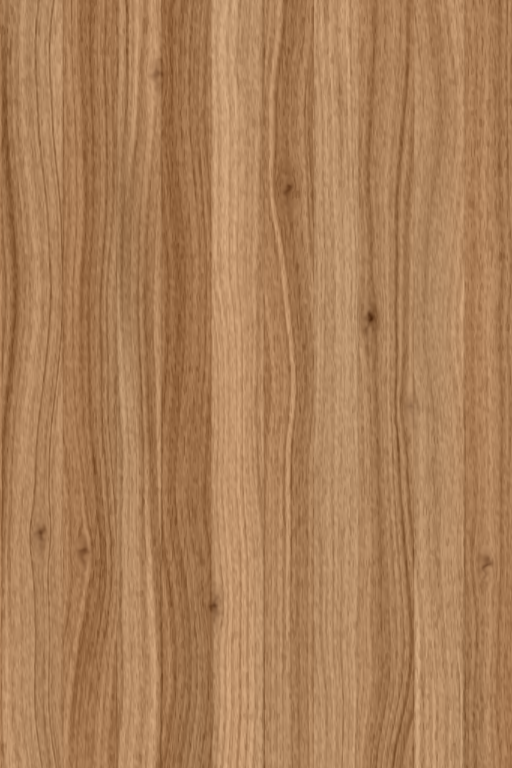
A Shadertoy shader for this texture:

```glsl
// Vertical walnut staves with wavy grain, fine pores and a few small knots.
#define STAVES 10.0
#define KNOTS 8
#define WAVE 0.055
#define RINGS 62.0
#define STAVE_CONTRAST 0.048
#define BAND_CONTRAST 0.095
#define LINE_CONTRAST 0.088
#define RING_DEPTH 0.085
#define VEIN_DEPTH 0.12
#define PORE_DEPTH 0.06
#define FIBRE_CONTRAST 0.08
#define WOOD vec3(0.694, 0.526, 0.373)

float hash(vec2 p) {
    vec3 q = fract(p.xyx * 0.1031);
    q += dot(q, q.yzx + 33.33);
    return fract((q.x + q.y) * q.z);
}

float noise(vec2 p) {
    vec2 cell = floor(p), f = fract(p);
    f = f * f * (3.0 - 2.0 * f);
    float low = mix(hash(cell), hash(cell + vec2(1, 0)), f.x);
    float high = mix(hash(cell + vec2(0, 1)), hash(cell + vec2(1, 1)), f.x);
    return mix(low, high, f.y);
}

// Signed noise, centred on zero.
float ripple(vec2 p) { return noise(p) - 0.5; }

// Brightness offset of one stave; pale and dark staves alternate.
float staveTone(vec2 p, float id) {
    float seed = hash(vec2(id + 20.0, 7.0));
    float pale = mod(id, 2.0);
    float x = p.x + 2.0 + seed * 5.0;
    float y = p.y + seed * 30.0;

    // Grain coordinate: bends slowly along the stave.
    float g = x + WAVE * ripple(vec2(x * 5.0, y * 2.6));
    g += 0.18 * WAVE * ripple(vec2(x * 8.0, y * 7.0));

    float tone = STAVE_CONTRAST * (pale - 0.5) + 0.03 * (seed - 0.5);
    tone += BAND_CONTRAST * ripple(vec2(g * 38.0, y * 0.35));
    tone += 0.05 * ripple(vec2(g * 66.0, y * 0.5 + 17.0));
    tone += 0.05 * ripple(vec2(g * 13.0, y * 0.7));
    tone += LINE_CONTRAST * ripple(vec2(g * 135.0, y * 0.7));
    tone += 0.75 * LINE_CONTRAST * ripple(vec2(g * 230.0, y * 2.0));

    // Growth rings: slow darkening, then a sharper return to pale wood.
    float ring = fract(g * RINGS + 2.5 * noise(vec2(g * 17.0, y * 0.4)));
    float late = smoothstep(0.35, 0.8, ring) * (1.0 - smoothstep(0.8, 1.0, ring));
    tone -= RING_DEPTH * late * noise(vec2(g * 22.0, y * 0.7 + 9.0));

    // Sparse bold veins follow contours of the grain, mostly in pale wood.
    float contour = abs(ripple(vec2(g * 27.0 + 4.0, y * 0.25)));
    float vein = 1.0 - smoothstep(0.01, 0.06, contour);
    float presence = smoothstep(0.38, 0.7, noise(vec2(g * 13.0, y * 1.0 + 5.0)));
    tone -= VEIN_DEPTH * vein * presence * mix(0.5, 1.0, pale);
    return tone;
}

void mainImage(out vec4 fragColor, in vec2 fragCoord) {
    vec2 p = fragCoord / iResolution.x;
    float height = iResolution.y / iResolution.x;
    vec2 flow = p;
    float knotShade = 0.0;

    // Knots spread the grain around them and leave a dark streak.
    for (int i = 0; i < KNOTS; i++) {
        float n = float(i);
        vec2 knot = vec2((n + 0.2 + 0.6 * hash(vec2(n, 31.0))) / float(KNOTS),
                         height * (0.05 + 0.9 * hash(vec2(n, 57.0))));
        vec2 d = p - knot;
        vec2 around = d * vec2(42.0, 17.0);
        flow.x -= 0.7 * d.x * exp(-dot(around, around));
        d += 0.012 * vec2(ripple(p * 90.0), ripple(p * 90.0 + 40.0));
        vec2 core = d * vec2(115.0, 125.0);
        vec2 halo = d * vec2(55.0, 36.0);
        vec2 streak = (d + vec2(0.0, 0.015)) * vec2(210.0, 28.0);
        float size = 0.5 + 0.4 * hash(vec2(n, 83.0));
        knotShade += size * (0.17 * exp(-dot(core, core))
                           + 0.09 * exp(-dot(halo, halo))
                           + 0.10 * exp(-dot(streak, streak)));
    }

    // Nearest straight seam, with uneven stave widths.
    float across = p.x * STAVES + 0.8;
    float seam = floor(across + 0.5);
    float toSeam = across - seam - 0.4 * (hash(vec2(seam, 11.0)) - 0.5);
    float edge = 0.8 * STAVES / iResolution.x;
    float side = smoothstep(-edge, edge, toSeam);
    float tone = mix(staveTone(flow, seam - 1.0), staveTone(flow, seam), side);
    float joint = 1.0 - smoothstep(0.01, 0.04, abs(toSeam));
    tone -= 0.08 * joint * noise(vec2(seam * 7.3, p.y * 2.0));

    // Short pores and fine fibres run along the grain.
    float pore = smoothstep(0.62, 0.85, noise(vec2(flow.x * 330.0, p.y * 50.0)));
    float poreArea = 0.3 + 0.7 * noise(vec2(flow.x * 14.0, p.y * 2.0 + 3.0));
    tone -= PORE_DEPTH * pore * poreArea;
    tone += FIBRE_CONTRAST * ripple(vec2(flow.x * 341.0, p.y * 100.0 + flow.x * 60.0));

    // Slow drift between yellow and red wood; pale staves lean to yellow.
    float warmth = ripple(vec2(flow.x * 13.0 + 6.0, p.y * 1.2));
    warmth -= 0.3 * (mod(seam - 1.0 + side, 2.0) - 0.5);
    vec3 color = WOOD + tone * vec3(1.0, 1.0, 0.95) - knotShade * vec3(1.0, 0.95, 0.8);
    color += warmth * vec3(0.012, -0.010, -0.016);
    fragColor = vec4(clamp(color, 0.0, 1.0), 1.0);
}
```
